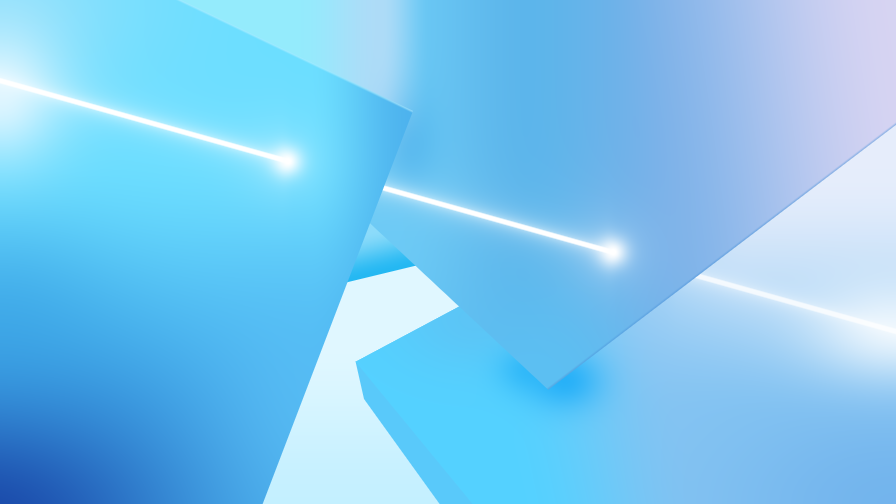
Give the GLSL for this background, as a Shadertoy shader.

```glsl
// Overlapping icy blue panels pierced by a slanted beam of white light

// Signed distance to the line a-b, positive on its left
float side(vec2 p, vec2 a, vec2 b) {
    vec2 d = b - a;
    return (d.x * (p.y - a.y) - d.y * (p.x - a.x)) / length(d);
}

// Soft elliptical spot
float spot(vec2 p, vec2 center, vec2 radius) {
    vec2 d = (p - center) / radius;
    return exp(-dot(d, d));
}

// Beam coverage: white core plus halo, faded past the ends
float beam(vec2 p, float start, float end) {
    float d = abs(side(p, vec2(0.0, 7.56), vec2(16.0, 3.08)));
    float span = smoothstep(start - 0.15, start + 0.1, p.x) * (1.0 - smoothstep(end - 0.15, end + 0.1, p.x));
    float core = 1.0 - smoothstep(0.025, 0.085, d);
    return span * max(core, 0.55 * exp(-d * 8.0) + 0.12 * exp(-d * 2.5));
}

// Bright tip where a beam meets a surface
float flare(vec2 p, vec2 center) {
    float d = length(p - center);
    return 0.65 * exp(-d * d * 14.0) + 0.4 * exp(-d * 2.4);
}

vec3 floorColor(vec2 p) {
    vec3 c = mix(vec3(0.33, 0.82, 1.0), vec3(0.52, 0.77, 0.95), smoothstep(9.3, 12.6, p.x + 0.25 * p.y));
    c = mix(c, vec3(0.38, 0.74, 0.94), 0.6 * spot(p, vec2(8.5, 3.3), vec2(1.4, 0.9)));
    c = mix(c, vec3(0.9, 0.93, 0.985), smoothstep(1.5, 6.0, p.y) * smoothstep(9.5, 13.5, p.x));
    c = mix(c, vec3(0.42, 0.68, 0.92), 0.7 * spot(p, vec2(16.0, 0.0), vec2(3.0, 1.8)));
    // Contact shadow around the standing corner
    c = mix(c, vec3(0.08, 0.66, 0.97), 0.75 * spot(p, vec2(10.1, 2.2), vec2(0.65, 0.5)));
    c = mix(c, vec3(0.12, 0.69, 0.97), 0.6 * spot(p, vec2(9.4, 2.4), vec2(0.5, 0.4)));
    c = mix(c, vec3(1.0), 0.85 * beam(p, 12.0, 17.0));
    return mix(c, vec3(1.0), 0.75 * spot(p, vec2(16.0, 3.1), vec2(1.6, 0.9)));
}

vec3 middleColor(vec2 p) {
    vec3 c = mix(vec3(0.42, 0.79, 0.96), vec3(0.36, 0.71, 0.92), smoothstep(7.0, 9.5, p.x));
    c = mix(c, vec3(0.47, 0.69, 0.91), smoothstep(9.3, 12.2, p.x));
    c = mix(c, vec3(0.84, 0.83, 0.95), smoothstep(11.0, 16.3, p.x + 0.15 * (p.y - 7.0)));
    c = mix(c, vec3(0.36, 0.75, 0.95), spot(p, vec2(9.5, 2.2), vec2(2.0, 1.6)));
    // Pale reflection left of the vertical fold
    vec3 reflection = mix(vec3(0.58, 0.92, 0.99), vec3(0.68, 0.86, 0.97), smoothstep(5.3, 6.8, p.x));
    c = mix(c, reflection, (1.0 - smoothstep(6.8, 7.7, p.x)) * smoothstep(5.8, 7.2, p.y));
    c = mix(c, vec3(0.25, 0.66, 0.91), 0.5 * spot(p, vec2(7.3, 6.4), vec2(0.5, 0.9)));
    c = mix(c, vec3(1.0), beam(p, 6.0, 10.98));
    return mix(c, vec3(1.0), flare(p, vec2(10.95, 4.5)));
}

vec3 leftColor(vec2 p) {
    vec3 c = mix(vec3(0.26, 0.68, 0.93), vec3(0.42, 0.87, 1.0), smoothstep(1.5, 6.2, p.y));
    c = mix(c, vec3(0.36, 0.76, 0.97), 0.8 * spot(p, vec2(5.4, 1.5), vec2(2.2, 3.0)));
    c = mix(c, vec3(0.28, 0.67, 0.92), 0.85 * smoothstep(5.5, 7.4, p.x));
    c = mix(c, vec3(0.1, 0.28, 0.66), spot(p, vec2(-0.5, -0.4), vec2(3.7, 2.4)));
    c = mix(c, vec3(0.2, 0.62, 0.89), 0.5 * spot(p, vec2(0.0, 3.4), vec2(2.2, 1.7)));
    c = mix(c, vec3(0.62, 0.88, 0.98), 0.7 * spot(p, vec2(0.0, 9.0), vec2(2.5, 1.6)));
    c = mix(c, vec3(0.96, 0.98, 1.0), 0.8 * spot(p, vec2(0.0, 7.3), vec2(1.1, 1.2)));
    c = mix(c, vec3(1.0), beam(p, -1.0, 5.17));
    return mix(c, vec3(1.0), flare(p, vec2(5.14, 6.12)));
}

void mainImage(out vec4 fragColor, in vec2 fragCoord) {
    vec2 p = fragCoord / iResolution.xy * vec2(16.0, 9.0);
    float pixel = 9.0 / iResolution.y;

    // Pale backdrop and the small panel behind
    vec3 color = mix(vec3(0.77, 0.94, 1.0), vec3(0.88, 0.97, 1.0), smoothstep(0.0, 3.0, p.y));
    float back = side(p, vec2(6.2, 3.96), vec2(7.4, 4.25));
    vec3 backColor = mix(vec3(0.14, 0.72, 0.95), vec3(0.55, 0.86, 0.98), smoothstep(0.0, 0.8, back));
    color = mix(color, backColor, clamp(back / pixel + 0.5, 0.0, 1.0));

    // Block: side face, then top face
    vec2 corner = vec2(6.35, 2.54);
    float rim = side(p, vec2(8.15, 3.5), corner);
    float face = min(side(p, corner, vec2(6.5, 1.875)), side(p, vec2(6.5, 1.875), vec2(7.85, 0.0)));
    float top = side(p, corner, vec2(8.44, 0.0));
    color = mix(color, vec3(0.35, 0.79, 0.98), clamp(min(rim, face) / pixel + 0.5, 0.0, 1.0));
    color = mix(color, floorColor(p), clamp(min(rim, top) / pixel + 0.5, 0.0, 1.0));

    // Middle panel standing on its corner, with a thin dark right edge
    vec2 tip = vec2(9.79, 2.04);
    float rightEdge = side(p, tip, vec2(16.0, 6.77));
    float middle = min(rightEdge, side(p, vec2(6.62, 5.0), tip));
    vec3 middlePaint = mix(middleColor(p), vec3(0.3, 0.58, 0.85), 0.5 * (1.0 - smoothstep(0.0, 0.05, rightEdge)));
    color = mix(color, middlePaint, clamp(middle / pixel + 0.5, 0.0, 1.0));

    // Front left panel with a lit upper edge
    vec2 peak = vec2(7.375, 7.02);
    float upperEdge = side(p, peak, vec2(3.23, 9.0));
    float left = min(upperEdge, side(p, vec2(4.69, 0.0), peak));
    vec3 leftPaint = mix(leftColor(p), vec3(0.75, 0.95, 1.0), 0.6 * (1.0 - smoothstep(0.0, 0.05, upperEdge)));
    color = mix(color, leftPaint, clamp(left / pixel + 0.5, 0.0, 1.0));

    fragColor = vec4(color, 1.0);
}
```
